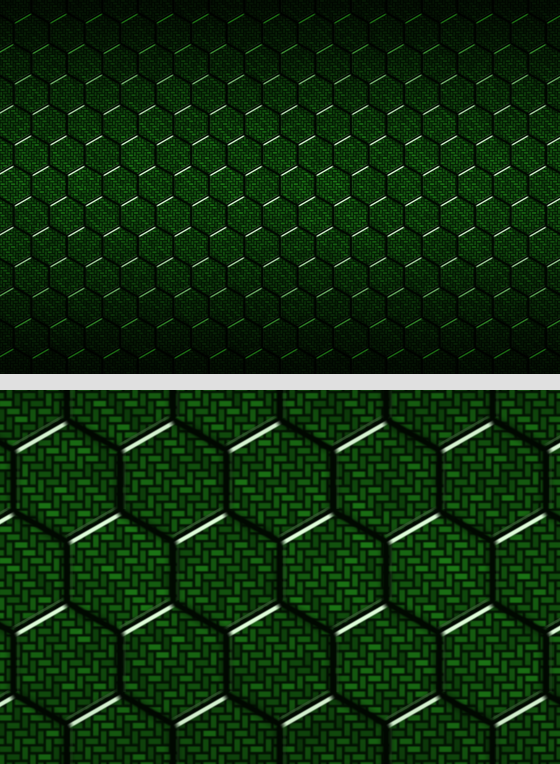
Top, the full canvas; bottom, a detail of the centre.
Reproduce this pattern procedurally as a WebGL 1 fragment shader.

```glsl
precision highp float;

uniform vec2 u_resolution;

// Lengths of the layout are in canvas heights
const vec2 HEX_ORIGIN = vec2(0.0840, 0.5859);
const float HEX_PITCH = 0.0949;     // between columns
const float ROW_STEP = 0.08145;     // between rows
const float THREAD_SIZE = 0.0070;

// Lengths of the bevel are in hexagon widths
const float GROOVE_WIDTH = 0.030;
const float SHADE_WIDTH = 0.10;
const float GLINT_INSET = 0.026;
const float GLINT_WIDTH = 0.032;
const float LIP_INSET = 0.045;
const float LIP_WIDTH = 0.020;
const float RIM_STRENGTH = 0.22;

const float LIGHT_CENTER = 0.51;
const float LIGHT_REACH = 0.60;
const float LIGHT_MIN = 0.13;
const float CELL_VARIATION = 0.08;
const float THREAD_VARIATION = 0.55;

const vec3 GROOVE_COLOR = vec3(0.004, 0.035, 0.004);
const vec3 GAP_COLOR = vec3(0.010, 0.085, 0.010);
const vec3 THREAD_COLOR = vec3(0.085, 0.375, 0.065);
const vec3 LIP_COLOR = vec3(0.25, 0.40, 0.23);
const vec3 GLINT_DIM = vec3(0.18, 0.72, 0.13);
const vec3 GLINT_BRIGHT = vec3(0.88, 1.00, 0.86);

const float ROOT3 = 1.7320508;
const int SAMPLES = 3;              // per pixel side

float hash(vec2 p) {
    vec3 q = fract(vec3(p.xyx) * 0.1031);
    q += dot(q, q.yzx + 33.33);
    return fract((q.x + q.y) * q.z);
}

// Offset from the center of the nearest pointy-top hexagon of width 1
vec2 hexLocal(vec2 p) {
    vec2 size = vec2(1.0, ROOT3);
    vec2 a = mod(p + 0.5 * size, size) - 0.5 * size;
    vec2 b = mod(p, size) - 0.5 * size;
    return dot(a, a) < dot(b, b) ? a : b;
}

// Two-by-two twill of horizontal and vertical threads, each two cells long
float weave(vec2 p) {
    vec2 cell = floor(p);
    vec2 f = p - cell;
    float phase = mod(cell.x + cell.y, 4.0);
    bool isWeft = phase < 2.0;
    float along = isWeft ? (phase + f.x) * 0.5 : (phase - 2.0 + f.y) * 0.5;
    float across = isWeft ? f.y : f.x;
    vec2 id = isWeft ? cell - vec2(phase, 0.0) : cell - vec2(0.0, phase - 2.0);
    float ends = smoothstep(0.0, 0.2, along) * smoothstep(1.0, 0.8, along);
    float sides = smoothstep(0.0, 0.3, across) * smoothstep(1.0, 0.7, across);
    float tone = isWeft ? 1.0 : 0.78;
    return tone * ends * sides * (1.0 + THREAD_VARIATION * (hash(id + 71.0) - 0.5));
}

float stripe(float d, float width) {
    return 1.0 - smoothstep(0.3 * width, 0.9 * width, abs(d));
}

float lightAt(vec2 uv) {
    float fall = smoothstep(0.0, LIGHT_REACH, abs(uv.y - LIGHT_CENTER));
    float side = 2.0 * uv.x - 1.0;
    return mix(1.0, LIGHT_MIN, fall) * (1.0 - 0.08 * side * side);
}

vec3 shade(vec2 frag) {
    vec2 p = frag / u_resolution.y;
    float light = lightAt(frag / u_resolution);

    // Hexagon grid
    vec2 q = (p - HEX_ORIGIN) / vec2(HEX_PITCH, ROW_STEP * 2.0 / ROOT3);
    vec2 local = hexLocal(q);
    vec2 id = floor((q - local) * vec2(2.0, 2.0 / ROOT3) + 0.5);
    vec2 folded = abs(local);
    float edge = 0.5 - max(folded.x, dot(folded, vec2(0.5, 0.5 * ROOT3)));

    // Woven face, sunk into dark grooves
    vec3 color = mix(GAP_COLOR, THREAD_COLOR, weave(p / THREAD_SIZE));
    color *= 1.0 + CELL_VARIATION * (hash(id + 40.0) - 0.5);
    color *= mix(0.6, 1.0, smoothstep(0.0, SHADE_WIDTH, edge));
    color = mix(GROOVE_COLOR, color, smoothstep(0.4 * GROOVE_WIDTH, 1.4 * GROOVE_WIDTH, edge));

    // Faint rim on the left edge, lip on the lower right
    float slope = dot(local, vec2(-0.5, 0.5 * ROOT3));
    float along = abs(dot(local, vec2(0.5 * ROOT3, 0.5)));
    float ends = 1.0 - smoothstep(0.22, 0.30, along);
    float rim = stripe(0.5 + local.x - LIP_INSET, LIP_WIDTH) * step(folded.y, 0.27);
    float lip = stripe(0.5 + slope - LIP_INSET, LIP_WIDTH) * ends;
    color = mix(color, LIP_COLOR, max(RIM_STRENGTH * rim, 0.7 * lip)) * light;

    // Glint on the upper left edge
    float glint = stripe(0.5 - slope - GLINT_INSET, GLINT_WIDTH) * ends;
    vec3 glintColor = mix(GLINT_DIM, GLINT_BRIGHT, smoothstep(0.25, 0.9, light));
    return mix(color, glintColor * mix(0.45, 1.0, light), glint);
}

void main() {
    vec3 sum = vec3(0.0);
    for (int i = 0; i < SAMPLES; i++) {
        for (int j = 0; j < SAMPLES; j++) {
            vec2 offset = (vec2(float(i), float(j)) + 0.5) / float(SAMPLES) - 0.5;
            sum += shade(gl_FragCoord.xy + offset);
        }
    }
    gl_FragColor = vec4(sum / float(SAMPLES * SAMPLES), 1.0);
}
```
